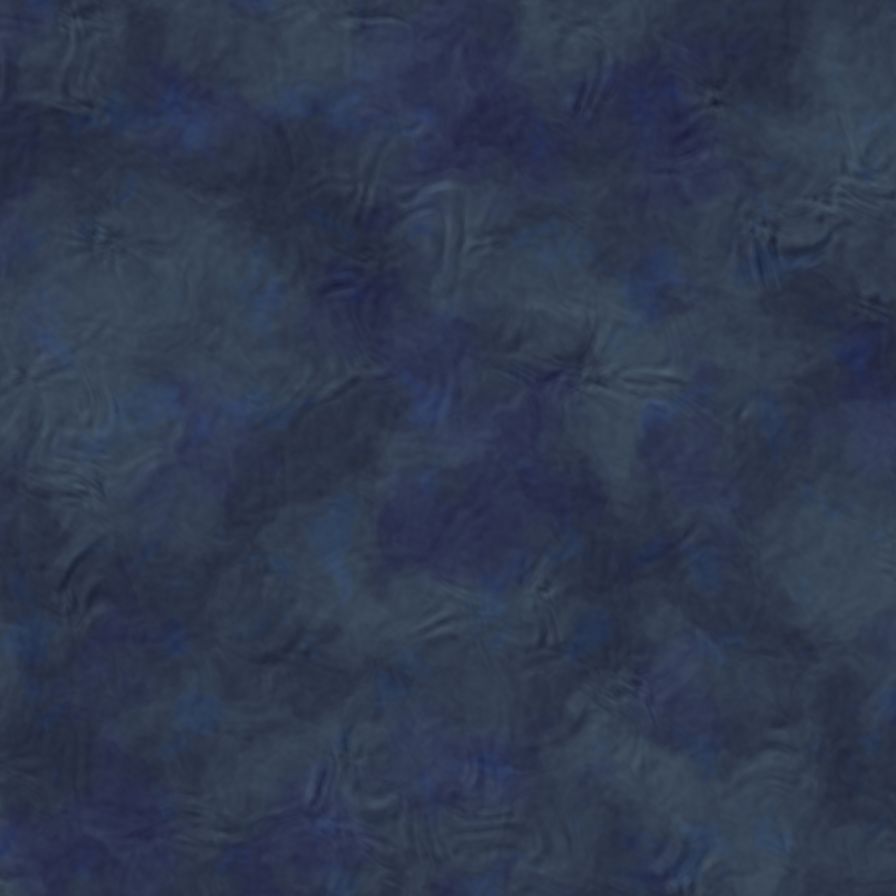
Write a WebGL 1 fragment shader that draws this texture.

```glsl
precision highp float;
uniform vec2 u_resolution;

vec2 gradientAt(vec2 cell) {
  vec2 h = fract(cell * vec2(0.1031, 0.1137));
  h += dot(h, h.yx + 33.33);
  float angle = 6.2832 * fract((h.x + h.y) * h.x * 17.31);
  return vec2(cos(angle), sin(angle));
}

float gradientNoise(vec2 p) {
  vec2 i = floor(p), f = fract(p);
  vec2 u = f * f * f * (f * (f * 6.0 - 15.0) + 10.0);
  float a = dot(gradientAt(i), f);
  float b = dot(gradientAt(i + vec2(1, 0)), f - vec2(1, 0));
  float c = dot(gradientAt(i + vec2(0, 1)), f - vec2(0, 1));
  float d = dot(gradientAt(i + vec2(1, 1)), f - vec2(1, 1));
  return mix(mix(a, b, u.x), mix(c, d, u.x), u.y);
}

float fbm(vec2 p) {
  float sum = 0.0, gain = 1.0;
  for (int i = 0; i < 5; i++) {
    sum += gain * gradientNoise(p);
    p = mat2(0.8, 0.6, -0.6, 0.8) * p * 2.03 + 7.3;
    gain *= 0.55;
  }
  return sum;
}

// Height of the crumpled surface: bent folds plus finer creases
float crumple(vec2 p) {
  vec2 bend = vec2(gradientNoise(p * 13.0 + 40.0), gradientNoise(p * 13.0 + 71.0));
  vec2 q = p * 23.0 + bend * 1.6;
  return abs(gradientNoise(q)) + 0.5 * abs(gradientNoise(q * 2.1 + 15.0));
}

void main() {
  vec2 p = gl_FragCoord.xy / min(u_resolution.x, u_resolution.y);
  vec2 warp = vec2(fbm(p * 6.0 + 11.0), fbm(p * 6.0 + 53.0));

  // Broad clouds from navy to slate
  float cloud = fbm(p * 4.2 + warp * 0.45 + 3.0);
  float patches = fbm(p * 11.0 + warp * 0.6 + 90.0);
  float tone = cloud + 0.35 * patches;
  vec3 navy = vec3(0.150, 0.177, 0.250);
  vec3 slate = vec3(0.226, 0.280, 0.345);
  vec3 color = mix(navy, slate, smoothstep(-0.72, 0.72, tone));

  // Indigo stains and small blue spots
  float stain = smoothstep(-0.1, 0.5, fbm(p * 5.0 + 27.0) - 0.3 * cloud);
  color += vec3(-0.002, -0.012, 0.030) * stain;
  float spot = smoothstep(0.15, 0.6, fbm(p * 12.0 + warp * 0.3 + 130.0));
  color += vec3(-0.008, 0.012, 0.050) * spot;

  // Creases lit from the upper left, strongest in scattered areas
  vec2 lightStep = vec2(-0.0028, 0.0034);
  float relief = crumple(p - lightStep) - crumple(p + lightStep);
  float area = smoothstep(0.0, 0.65, fbm(p * 6.0 + 160.0) + 0.3 * cloud);
  color += vec3(0.9, 1.05, 1.0) * clamp(relief, -0.5, 0.5) * (0.035 + 0.12 * area);

  // Soft fine grain
  float grain = gradientNoise(p * 85.0 + warp * 2.0) + 0.5 * gradientNoise(p * 150.0);
  color += grain * vec3(0.018, 0.020, 0.019);

  gl_FragColor = vec4(color, 1.0);
}
```
